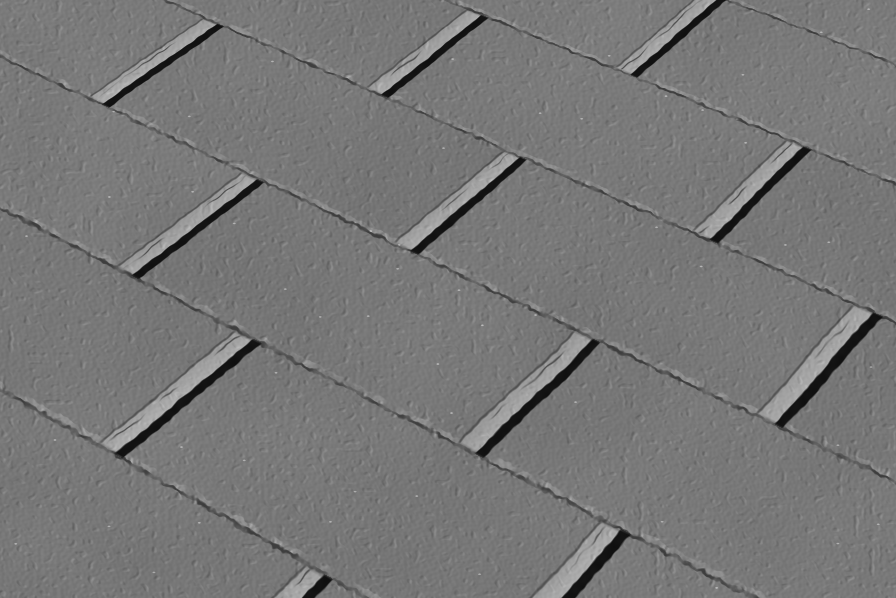
A Shadertoy shader for this texture:

```glsl
// Grey concrete pavers in running bond, seen obliquely under a low light from the right.

float hash(vec2 cell) {
    return fract(sin(dot(cell, vec2(127.1, 311.7))) * 43758.5);
}

vec2 gradientAt(vec2 cell) {
    float angle = 6.2832 * hash(cell);
    return vec2(cos(angle), sin(angle));
}

// Gradient noise, roughly -0.7 to 0.7
float noise(vec2 p) {
    vec2 i = floor(p), f = p - i;
    vec2 w = f * f * f * (f * (f * 6.0 - 15.0) + 10.0);
    vec2 e = vec2(1, 0);
    float low = mix(dot(gradientAt(i), f), dot(gradientAt(i + e), f - e), w.x);
    float high = mix(dot(gradientAt(i + e.yx), f - e.yx), dot(gradientAt(i + 1.0), f - 1.0), w.x);
    return mix(low, high, w.y);
}

// Soft-edged strip between two distances
float strip(float d, float from, float to) {
    float soft = max(0.0013, 0.7 / iResolution.y);
    return smoothstep(-soft, soft, d - from) * smoothstep(-soft, soft, to - d);
}

// Height of the gritty concrete: fine grain plus scattered lumps and pits
float relief(vec2 p) {
    float lumps = noise(p * 75.0 + 9.0);
    return 0.45 * noise(p * 150.0) + 0.28 * noise(p * 38.0)
         + smoothstep(0.22, 0.55, lumps) - 0.8 * smoothstep(0.3, 0.6, -lumps);
}

void mainImage(out vec4 fragColor, in vec2 fragCoord) {
    vec2 p = fragCoord / iResolution.y;
    p.y = 1.0 - p.y;

    // Perspective: canvas to paving, x in paver lengths and y in courses
    mat3 pavingToCanvas = mat3(0.4414, 0.2031, -0.0728,
                               -0.2029, 0.1268, -0.047,
                               0.3555, 0.0352, 1.0);
    vec3 ground = inverse(pavingToCanvas) * vec3(p, 1.0);
    vec2 paving = ground.xy / ground.z;
    paving += 0.007 * vec2(noise(p * 8.0), noise(p * 11.0 + 5.0));

    // Alternate courses shift by half a paver, with a small laying error
    const float layingError[7] = float[7](0.25, 0.03, 0.055, 0.0, 0.025, -0.1, -0.02);
    float course = floor(paving.y);
    float along = paving.x - 0.5 * mod(course, 2.0)
                - layingError[int(clamp(course + 3.0, 0.0, 6.0))];
    float paver = floor(along);

    // Signed distances to the nearest cross joint and course joint
    float chips = noise(p * 65.0 + 20.0);
    float crossJoint = (along - round(along)) * 0.485 + 0.0018 * chips;
    float courseJoint = (paving.y - round(paving.y)) * 0.205;
    float roughJoint = courseJoint + 0.004 * chips + 0.002 * noise(p * 130.0);
    float endGap = abs(courseJoint);

    // Surface: broad stains, a tone per paver, and embossed grit
    float stains = noise(p * 3.5) + 0.6 * noise(p * 9.0 + 3.0);
    float grit = relief(p) - relief(p + vec2(0.0035, 0.0015));
    float nearCourse = exp(-endGap / 0.007);
    float tone = 0.472 + 0.022 * stains + 0.014 * (hash(vec2(paver, course)) - 0.5);
    tone += grit * (0.075 + 0.07 * nearCourse);

    // Sparse pale flakes
    vec2 cell = floor(p * 14.0);
    vec2 flakeCentre = 0.2 + 0.6 * vec2(hash(cell + 3.7), hash(cell + 8.1));
    float flake = length((fract(p * 14.0) - flakeCentre) * vec2(1.0, 1.6)) / 14.0;
    tone += 0.22 * step(0.85, hash(cell)) * strip(flake, -1.0, 0.0022);

    // Course joints: a ragged dark seam under a crumbly pale rim
    float broken = smoothstep(-0.35, 0.3, noise(p * 42.0 + 31.0));
    tone += 0.09 * strip(roughJoint, -0.0085, -0.002) * broken;
    tone = mix(tone, 0.23, strip(roughJoint, -0.0018, 0.0022) * (0.35 + 0.6 * broken));

    // Cross joints: lit bevel, cracked along its length, and a deep shadow
    float bevel = strip(crossJoint, -0.013, 0.0095) * smoothstep(0.001, 0.006, endGap);
    float bevelTone = 0.64 + 3.0 * crossJoint + 0.07 * grit + 0.03 * stains;
    tone = mix(tone, bevelTone, bevel);
    float crack = crossJoint + 0.006 + 0.004 * noise(p * 28.0 + 50.0);
    float cracked = smoothstep(-0.15, 0.25, noise(p * 17.0 + 12.0));
    tone = mix(tone, 0.27, strip(crack, -0.0009, 0.0009) * cracked * bevel);
    tone *= 1.0 - 0.3 * strip(crossJoint, -0.0155, -0.0125) * smoothstep(0.0, 0.006, endGap);
    float shadow = strip(crossJoint, 0.0095, 0.0205);
    tone = mix(tone, 0.07 + 0.02 * chips, shadow * smoothstep(-0.002, 0.003, endGap));

    fragColor = vec4(vec3(clamp(tone, 0.0, 1.0)), 1.0);
}
```
